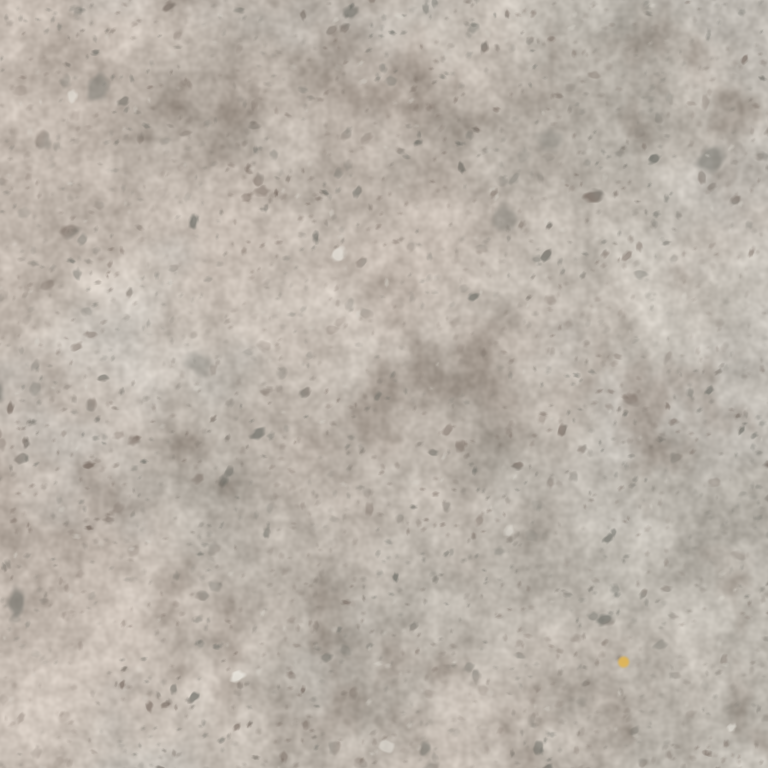
This texture is drawn by a Shadertoy shader. Its source:

```glsl
// Worn, speckled concrete: warm grey cement with broad cloudy stains,
// covered by scattered layers of soft dark grains, a few larger pebbles
// and sparse pale chips. Clouds are gradient noise, grains are jittered cells.

vec3 hash3(vec2 p)
{
    vec3 q = fract(p.xyx * vec3(0.1031, 0.1030, 0.0973));
    q += dot(q, q.yxz + 33.33);
    return fract((q.xxy + q.yzz) * q.zyx);
}

float gradientNoise(vec2 p)
{
    vec2 cell = floor(p), f = fract(p);
    vec2 w = f * f * f * (f * (f * 6.0 - 15.0) + 10.0);
    vec4 corner;
    for (int i = 0; i < 4; i++)
    {
        vec2 o = vec2(i & 1, i >> 1);
        float angle = 6.2832 * hash3(cell + o + 100.0).x;
        corner[i] = dot(vec2(cos(angle), sin(angle)), f - o);
    }
    return 1.4 * mix(mix(corner.x, corner.y, w.x), mix(corner.z, corner.w, w.x), w.y);
}

float fbm(vec2 p)
{
    float sum = 0.0, amplitude = 0.6;
    for (int i = 0; i < 4; i++)
    {
        sum += amplitude * gradientNoise(p);
        p = mat2(1.6, 1.2, -1.2, 1.6) * p + 7.3;
        amplitude *= 0.6;
    }
    return sum;
}

// Coverage of irregular grains; radii and edge softness in canvas units.
float grains(vec2 uv, float cells, float share, vec2 radii, float soft, float seed)
{
    vec2 p = uv * cells, home = floor(p);
    float cover = 0.0;
    for (int y = -1; y <= 1; y++)
    for (int x = -1; x <= 1; x++)
    {
        vec2 cell = home + vec2(x, y);
        vec3 place = hash3(cell + seed);
        vec3 look = hash3(cell + seed + 57.0);
        if (place.z > share) continue;

        vec2 d = (p - cell - place.xy) / cells;
        float angle = 0.7 + 2.2 * (look.x - 0.5);
        d = mat2(cos(angle), -sin(angle), sin(angle), cos(angle)) * d;
        d *= vec2(0.85, 1.0 + 0.4 * look.y);

        float radius = mix(radii.x, radii.y, look.z * look.z);
        float lumpy = 0.35 * radius * gradientNoise(d / radius * 0.9 + place.xy * 90.0);
        float body = 1.0 - smoothstep(-soft, soft, length(d) + lumpy - radius);
        cover = max(cover, body * mix(0.4, 1.0, look.y));
    }
    return cover;
}

void mainImage(out vec4 fragColor, in vec2 fragCoord)
{
    vec2 uv = fragCoord / iResolution.y;
    float soft = max(0.0027, 1.0 / iResolution.y);

    // Cement: warm on the left, cooler grey on the right
    float clouds = fbm(uv * 4.0 + 2.0);
    float coolness = smoothstep(-0.6, 0.7, uv.x - 0.5 + 0.9 * fbm(uv * 2.2 + 31.0));
    vec3 color = mix(vec3(0.757, 0.715, 0.676), vec3(0.738, 0.718, 0.684), coolness);
    color += 0.115 * clouds;

    // Pale worn patches and brownish smudges
    float worn = smoothstep(0.05, 0.5, fbm(uv * vec2(2.5, 3.2) + 14.0));
    color = mix(color, vec3(0.780, 0.765, 0.740), 0.55 * worn);
    float smudge = smoothstep(0.1, 0.6, fbm(uv * vec2(6.5, 5.0) + 45.0));
    color = mix(color, vec3(0.560, 0.515, 0.475), 0.55 * smudge);

    // Blotches and fine mottling of the surface
    color += 0.055 * gradientNoise(uv * 15.0 + 21.0);
    color += 0.046 * gradientNoise(uv * 34.0) + 0.046 * gradientNoise(uv * 75.0 + 9.0);
    color += 0.030 * gradientNoise(uv * 130.0 + 3.0);

    // Dark grains, from dust to pebbles, drifting between brown and green-grey
    float hue = smoothstep(-0.3, 0.3, gradientNoise(uv * 17.0 + 60.0));
    vec3 darkGrain = mix(vec3(0.440, 0.385, 0.350), vec3(0.405, 0.410, 0.385), hue);
    float crowding = smoothstep(-0.5, 0.4, gradientNoise(uv * 6.0 + 80.0));
    float dust = grains(uv, 70.0, 0.34, vec2(0.0018, 0.0038), soft, 11.0);
    float grit = grains(uv, 34.0, 0.34, vec2(0.0032, 0.0074), soft, 211.0);
    float stones = grains(uv, 12.0, 0.13, vec2(0.0060, 0.0110), 0.0035, 311.0);
    float pebbles = grains(uv, 5.0, 0.12, vec2(0.0130, 0.0200), 0.0060, 433.0);
    color = mix(color, darkGrain, 0.42 * dust * mix(0.5, 1.0, crowding));
    color = mix(color, darkGrain, 0.66 * grit * mix(0.4, 1.0, crowding));
    color = mix(color, darkGrain, 0.72 * stones);
    color = mix(color, vec3(0.440, 0.440, 0.415), 0.75 * pebbles);

    // Pale dust and bright chips
    float paleDust = grains(uv, 45.0, 0.10, vec2(0.0018, 0.0040), soft, 523.0);
    float chips = grains(uv, 13.0, 0.05, vec2(0.0045, 0.0105), soft, 617.0);
    color = mix(color, vec3(0.850, 0.835, 0.800), 0.5 * paleDust);
    color = mix(color, vec3(0.930, 0.920, 0.890), chips);

    // One ochre chip
    float ochre = 1.0 - smoothstep(-soft, soft, length(uv - vec2(0.812, 0.138)) - 0.007);
    color = mix(color, vec3(0.880, 0.710, 0.330), 0.9 * ochre);

    fragColor = vec4(clamp(color, 0.0, 1.0), 1.0);
}
```
